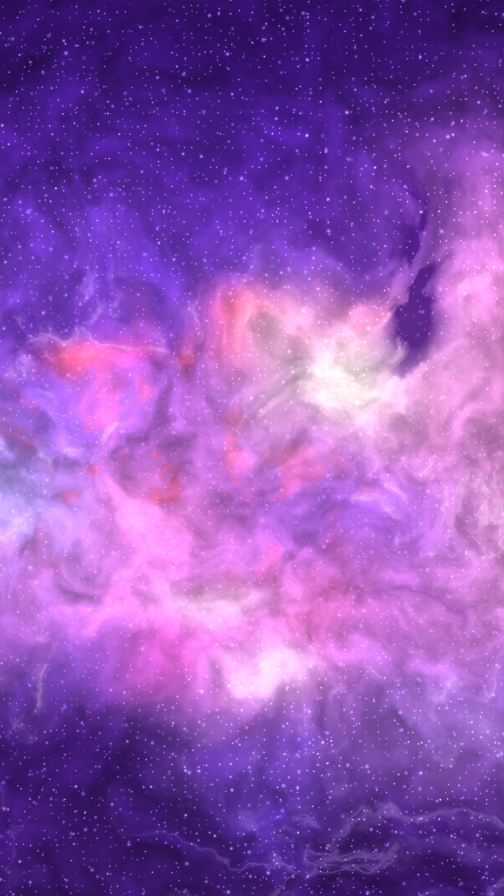
A Shadertoy shader for this background:

```glsl
float hash(vec2 p) {
    vec3 h = fract(p.xyx * vec3(0.1031, 0.1030, 0.0973));
    h += dot(h, h.yzx + 33.33);
    return fract((h.x + h.y) * h.z);
}

float noise(vec2 p) {
    vec2 i = floor(p), f = fract(p);
    f = f * f * (3.0 - 2.0 * f);
    return mix(mix(hash(i), hash(i + vec2(1, 0)), f.x),
               mix(hash(i + vec2(0, 1)), hash(i + vec2(1, 1)), f.x), f.y);
}

float fbm(vec2 p) {
    float sum = 0.0, amp = 0.5;
    for (int i = 0; i < 6; i++) {
        sum += amp * noise(p);
        p = mat2(1.6, 1.2, -1.2, 1.6) * p + 17.3;
        amp *= 0.5;
    }
    return sum;
}

// Thin bright threads along the middle level of the noise
float threads(vec2 p, float width) {
    return exp(-abs(fbm(p) - 0.49) / width);
}

float blob(vec2 p, vec2 center, vec2 radius) {
    vec2 d = (p - center) / radius;
    return exp(-dot(d, d));
}

void tint(inout vec3 col, vec2 p, vec2 center, vec2 radius, vec3 color, float amount) {
    col = mix(col, color, amount * blob(p, center, radius));
}

vec3 stars(vec2 p, float pixel) {
    vec3 sum = vec3(0);
    for (int layer = 0; layer < 4; layer++) {
        float k = float(layer), cells = 75.0 / (1.0 + 0.65 * k);
        vec2 g = p * cells + 31.7 * k, id = floor(g);
        vec2 center = 0.25 + 0.5 * vec2(hash(id + 3.1), hash(id + 8.7));
        float size = max(0.0013 + 0.0007 * k, 0.8 * pixel);
        float d = length(fract(g) - center) / cells;
        float shine = step(0.64 + 0.07 * k, hash(id + 15.4)) * (0.25 + 0.6 * hash(id + 21.9));
        vec3 color = mix(vec3(0.45, 0.5, 1.0), vec3(1.0, 0.75, 0.95), hash(id + 40.2));
        sum += color * shine * exp(-d * d / (size * size));
    }
    return sum;
}

void mainImage(out vec4 fragColor, in vec2 fragCoord) {
    vec2 p = fragCoord / iResolution.x;
    p.y *= 1.7778 * iResolution.x / iResolution.y;
    vec2 warp = vec2(fbm(p * 4.0), fbm(p * 4.0 + 9.2)) - 0.49;
    vec2 q = p + 0.2 * warp;
    float cloud = fbm(p * 6.0 + 3.0 * warp);
    float grain = fbm(p * 24.0 + 5.0 * warp);

    // Night sky fading down into violet
    vec3 col = mix(vec3(0.46, 0.24, 0.81), vec3(0.29, 0.12, 0.57), smoothstep(1.2, 1.46, q.y));
    col = mix(col, vec3(0.18, 0.06, 0.38), smoothstep(1.42, 1.73, q.y));
    col = mix(col, vec3(0.82, 0.45, 0.93), 0.95 * smoothstep(1.26, 0.98, q.y));

    // Broad clouds
    tint(col, q, vec2(1.02, 1.12), vec2(0.25, 0.33), vec3(0.91, 0.53, 0.82), 0.9);
    tint(col, q, vec2(0.0, 1.0), vec2(0.22, 0.17), vec3(0.53, 0.31, 0.87), 0.85);
    tint(col, q, vec2(-0.03, 0.77), vec2(0.25, 0.17), vec3(0.71, 0.62, 0.97), 0.95);
    tint(col, q, vec2(0.07, 1.14), vec2(0.13, 0.06), vec3(0.34, 0.15, 0.65), 0.7);
    tint(col, q, vec2(0.98, 0.78), vec2(0.22, 0.34), vec3(0.93, 0.6, 0.89), 0.9);
    tint(col, q, vec2(0.67, 0.74), vec2(0.21, 0.12), vec3(0.66, 0.38, 0.91), 0.85);
    tint(col, q, vec2(0.33, 0.79), vec2(0.14, 0.12), vec3(0.96, 0.53, 0.85), 0.8);
    tint(col, q, vec2(0.39, 0.57), vec2(0.23, 0.17), vec3(0.95, 0.54, 0.93), 0.9);
    tint(col, q, vec2(0.64, 0.53), vec2(0.15, 0.12), vec3(0.95, 0.48, 0.82), 0.8);

    // Dark lower sky with a ragged upper rim
    float rim = 0.5 - 0.18 * blob(p, vec2(0.54, 0.5), vec2(0.25, 1.0)) - 0.09 * smoothstep(0.6, 1.0, p.x);
    float depth = rim - q.y + 0.16 * (cloud - 0.49);
    vec3 lower = mix(vec3(0.42, 0.25, 0.65), vec3(0.23, 0.09, 0.43), smoothstep(0.0, 0.2, depth));
    col = mix(col, lower, smoothstep(-0.1, 0.08, depth));
    tint(col, q, vec2(0.88, 0.36), vec2(0.21, 0.14), vec3(0.68, 0.46, 0.86), 0.75);
    tint(col, q, vec2(0.5, 0.2), vec2(0.14, 0.13), vec3(0.35, 0.2, 0.69), 0.6);
    tint(col, q, vec2(0.36, 0.47), vec2(0.12, 0.08), vec3(0.93, 0.36, 0.87), 0.75);

    // Coral patches
    vec3 coral = vec3(0.99, 0.4, 0.61);
    tint(col, q, vec2(0.16, 1.09), vec2(0.07, 0.035), coral, 0.95);
    tint(col, q, vec2(0.26, 1.1), vec2(0.05, 0.035), vec3(0.95, 0.36, 0.82), 0.8);
    tint(col, q, vec2(0.37, 1.1), vec2(0.03, 0.03), coral, 0.7);
    tint(col, q, vec2(0.53, 1.15), vec2(0.1, 0.055), coral, 0.95);
    tint(col, q, vec2(0.71, 1.18), vec2(0.07, 0.07), vec3(0.98, 0.48, 0.68), 0.8);
    float flecks = smoothstep(0.57, 0.72, fbm(p * 15.0 + 4.0));
    col = mix(col, coral, 0.6 * flecks * blob(p, vec2(0.38, 0.86), vec2(0.34, 0.24)));

    // Bright core and pale hearts
    tint(col, q, vec2(0.69, 1.06), vec2(0.19, 0.15), vec3(0.99, 0.74, 0.88), 0.9);
    tint(col, q, vec2(0.68, 1.05), vec2(0.11, 0.1), vec3(1.0, 0.95, 0.94), 0.95);
    tint(col, q, vec2(0.43, 0.57), vec2(0.11, 0.055), vec3(1.0, 0.8, 0.98), 0.8);
    tint(col, q, vec2(0.52, 0.42), vec2(0.12, 0.06), vec3(0.98, 0.78, 0.97), 0.85);

    // Cloud texture and glowing threads
    float lit = smoothstep(1.4, 1.0, q.y) * smoothstep(0.25, 0.55, q.y);
    col *= 1.0 + 0.65 * (cloud - 0.49) + 0.6 * (grain - 0.49);
    float wisps = threads(p * 4.0 + 2.0 * warp + 6.0, 0.018) * smoothstep(0.35, 0.65, grain);
    col = mix(col, vec3(1.0, 0.85, 0.98), wisps * (0.12 + 0.4 * lit) * smoothstep(1.5, 1.1, p.y));
    float lowWisps = threads(p * vec2(3.5, 5.0) + 2.5 * warp + 2.0, 0.025);
    col = mix(col, vec3(0.66, 0.52, 0.9), 0.45 * lowWisps * smoothstep(0.45, 0.25, p.y) * smoothstep(0.1, 0.6, p.x));

    // Dust lanes
    float dust = smoothstep(0.4, 0.62, fbm(p * 13.0 + 3.0 * warp + 2.0));
    float lane = 1.3 * blob(q, vec2(0.81, 1.2), vec2(0.055, 0.13)) + 0.55 * blob(q, vec2(0.72, 1.34), vec2(0.18, 0.08));
    col = mix(col, vec3(0.29, 0.1, 0.5), min(lane * (0.3 + dust), 0.9));
    float swirl = abs(length((q - vec2(0.85, 0.56)) / vec2(1.0, 0.85)) - 0.065);
    col = mix(col, vec3(0.62, 0.33, 0.72), 0.55 * exp(-swirl / 0.012) * (0.4 + dust));

    // Stars, strongest in the dark regions
    col += stars(p, 1.0 / iResolution.x) * mix(0.75, 0.3, lit);
    fragColor = vec4(clamp(col, 0.0, 1.0), 1.0);
}
```
